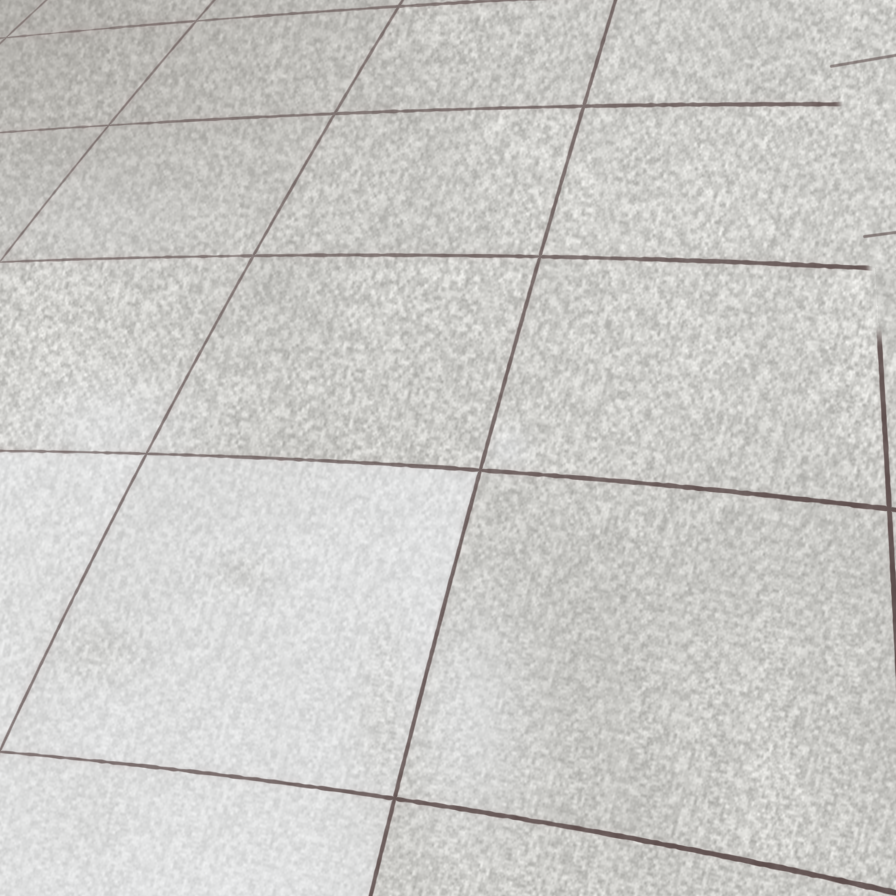
A three.js fragment shader for this texture:

```glsl
// Pale speckled stone paving seen obliquely, with thin brown joints.
// A curved perspective map turns the canvas into slab coordinates; joints
// come from the distance to whole numbers, stone from layered value noise.
varying vec2 vUv;

const vec3 STONE = vec3(0.805, 0.803, 0.788);
const vec3 BLEACHED = vec3(0.882, 0.886, 0.888);
const vec3 SHADE = vec3(0.675, 0.665, 0.645);
const vec3 JOINT = vec3(0.33, 0.265, 0.26);
const vec3 FRINGE = vec3(0.70, 0.64, 0.635);

float hash(vec2 p) {
  return fract(sin(dot(p, vec2(127.1, 311.7))) * 43758.5453);
}

float noise(vec2 p) {
  vec2 i = floor(p), f = fract(p);
  f = f * f * (3.0 - 2.0 * f);
  return mix(mix(hash(i), hash(i + vec2(1.0, 0.0)), f.x),
             mix(hash(i + vec2(0.0, 1.0)), hash(i + 1.0), f.x), f.y);
}

float fbm(vec2 p) {
  float sum = 0.0, amp = 0.5;
  for (int i = 0; i < 4; i++) {
    sum += amp * noise(p);
    p = p * 2.03 + 17.3;
    amp *= 0.5;
  }
  return sum / 0.9375;
}

// Canvas point (y down from the far edge) to slab column and row.
vec2 slabCoord(vec2 p) {
  float x = p.x, y = p.y;
  float across = x - (0.687 - 0.3034 * y + 0.03 * y * y);
  float span = 0.253 + 0.335 * y - 0.05 * y * y;
  float column = across / (span + (0.065 + 0.04 * y) * across);
  float level = (y + 0.1055 * x - 0.034 * x * x)
              / (1.0 + 0.231 * x + 0.042 * x * x) - 0.5032;
  return vec2(column, 3.862 * level / (1.0 + 0.884 * level));
}

// Soft round patch, 1 at its centre.
float patchMask(vec2 p, vec2 centre, vec2 radius) {
  vec2 q = (p - centre) / radius;
  return exp(-dot(q, q));
}

float segmentDist(vec2 p, vec2 a, vec2 b) {
  vec2 ab = b - a;
  return length(p - a - ab * clamp(dot(p - a, ab) / dot(ab, ab), 0.0, 1.0));
}

float stroke(float d, float halfWidth) {
  return 1.0 - smoothstep(halfWidth - 0.0011, halfWidth + 0.0011, d);
}

// How far the surface is bleached, from slab position and stains.
float bleach(vec2 p, vec2 cell, float cloud) {
  float nearLeft = step(cell.x, -0.5) * step(-0.5, cell.y);
  float b = nearLeft * (0.78 + 0.5 * (cloud - 0.4));
  b += 0.75 * patchMask(p, vec2(0.12, 0.48), vec2(0.10, 0.06)) * (1.0 - nearLeft);
  b += 0.70 * patchMask(p, vec2(0.52, 0.80), vec2(0.07, 0.13)) * (1.0 - nearLeft);
  b += 0.65 * patchMask(p, vec2(0.567, 0.50), vec2(0.025, 0.025));
  b += 0.35 * patchMask(p, vec2(0.10, 0.24), vec2(0.12, 0.06));
  b -= 0.40 * patchMask(p, vec2(0.27, 0.64), vec2(0.04, 0.025));
  b -= 0.40 * patchMask(p, vec2(0.11, 0.73), vec2(0.05, 0.035));
  b -= 0.45 * patchMask(p, vec2(0.43, 0.81), vec2(0.035, 0.10)) * nearLeft;
  return clamp(b, 0.0, 1.0);
}

vec3 stoneColor(vec2 p, vec2 cell) {
  float cloud = fbm(p * 6.0 + cell * 3.7);
  float pale = bleach(p, cell, cloud);
  vec3 color = mix(STONE, BLEACHED, pale);
  color += (hash(cell + 4.0) - 0.5) * 0.018 + (cloud - 0.5) * 0.07 * (1.0 - pale);
  float farLeft = 1.0 - smoothstep(0.0, 0.62, length(p * vec2(0.85, 1.5)));
  color = mix(color, SHADE, 0.8 * farLeft);

  // Fine, slightly upright speckle, weaker on bleached stone.
  vec2 q = vec2(p.x + 0.25 * p.y, p.y - 0.25 * p.x);
  float grain = 0.65 * noise(q * vec2(245.0, 185.0))
              + 0.35 * noise(q * vec2(420.0, 350.0) + 9.0) - 0.5;
  float contrast = mix(0.27, 0.12, pale) * (0.75 + 0.5 * cloud);
  return color + grain * contrast * (1.0 - 0.35 * farLeft);
}

void main() {
  vec2 p = vec2(vUv.x, 1.0 - vUv.y);
  vec2 slab = slabCoord(p);

  // Joint distances in canvas units, from the local slope of the map.
  float e = 0.002;
  vec2 dx = (slabCoord(p + vec2(e, 0.0)) - slab) / e;
  vec2 dy = (slabCoord(p + vec2(0.0, e)) - slab) / e;
  vec2 d = abs(slab - floor(slab + 0.5)) / sqrt(dx * dx + dy * dy);
  d += (noise(p * 150.0) - 0.5) * vec2(0.0006, 0.0012);

  // Joints break off near the right edge.
  float rowMask = 1.0 - smoothstep(-0.006, 0.004, p.x - 0.917 - 0.18 * p.y);
  float columnMask = mix(1.0, smoothstep(0.36, 0.39, p.y), step(0.5, slab.x));
  float width = 0.0008 + 0.0016 * p.x + 0.0008 * p.y;
  float joint = max(stroke(d.x, width) * columnMask, stroke(d.y, width) * rowMask);
  float loose = min(segmentDist(p, vec2(0.928, 0.074), vec2(1.01, 0.060)),
                    segmentDist(p, vec2(0.965, 0.264), vec2(1.01, 0.258)));
  joint = max(joint, 0.75 * stroke(loose, 0.0016));
  float halo = max(exp(-d.x / 0.004) * columnMask, exp(-d.y / 0.004) * rowMask);

  vec3 color = stoneColor(p, floor(slab));
  color = mix(color, FRINGE, 0.4 * halo * noise(p * 70.0 + 3.0));
  float strength = clamp(0.5 + 0.3 * p.x + 0.25 * p.y, 0.0, 0.95);
  color = mix(color, JOINT, joint * strength * (0.85 + 0.15 * noise(p * 90.0)));
  gl_FragColor = vec4(color, 1.0);
}
```
